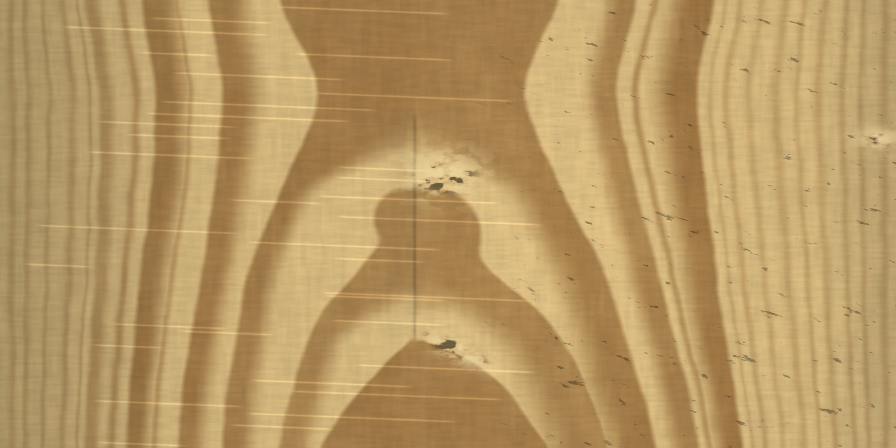
This texture is drawn by a WebGL 2 fragment shader. Its source:

```glsl
#version 300 es
precision highp float;
uniform vec2 u_resolution;
out vec4 fragColor;

float hash(vec2 p) {
    return fract(sin(dot(p, vec2(127.1, 311.7))) * 43758.5453);
}

float noise(vec2 p) {
    vec2 i = floor(p), f = fract(p);
    f = f * f * (3.0 - 2.0 * f);
    return mix(mix(hash(i), hash(i + vec2(1, 0)), f.x),
               mix(hash(i + vec2(0, 1)), hash(i + vec2(1, 1)), f.x), f.y);
}

float fbm(vec2 p) {
    float sum = 0.0, amp = 0.5;
    for (int i = 0; i < 4; i++) {
        sum += amp * noise(p);
        p = p * 2.03 + 7.1;
        amp *= 0.5;
    }
    return sum;
}

// Smooth curve through six evenly spaced knots
float curve(float t, float k[6]) {
    float s = clamp(t, 0.0, 1.0) * 5.0;
    int i = min(int(s), 4);
    float f = s - float(i);
    float a = k[max(i - 1, 0)], b = k[i], c = k[i + 1], d = k[min(i + 2, 5)];
    return b + 0.5 * f * (c - a + f * (2.0 * a - 5.0 * b + 4.0 * c - d + f * (3.0 * (b - c) + d - a)));
}

// Late wood: crisp at its edge, fading inward over the width
float ring(float d, float width) {
    return smoothstep(-0.007, 0.009, d) * (1.0 - smoothstep(width * 0.45, width * 1.25, d));
}

float line(float d, float width) {
    return exp(-d * d / (width * width));
}

float smoothMax(float a, float b, float k) {
    float h = max(k - abs(a - b), 0.0) / k;
    return max(a, b) + h * h * k * 0.25;
}

float patchAt(vec2 p, vec2 center, vec2 size) {
    vec2 q = (p - center) / size;
    return exp(-dot(q, q));
}

void main() {
    vec2 p = gl_FragCoord.xy / u_resolution * vec2(2.0, 1.0);
    float t = 1.0 - p.y;
    float rightHalf = smoothstep(0.924, 0.930, p.x);
    float x = p.x + 0.012 * (fbm(p * vec2(9.0, 14.0)) - 0.47);

    // Growth ring edges, outside to inside
    float l1 = curve(t, float[6](0.188, 0.221, 0.219, 0.211, 0.200, 0.188));
    float l2 = curve(t, float[6](0.318, 0.344, 0.339, 0.313, 0.294, 0.281));
    float l3 = curve(t, float[6](0.464, 0.495, 0.479, 0.448, 0.417, 0.396));
    float l4 = curve(t, float[6](0.625, 0.708, 0.638, 0.557, 0.518, 0.495));
    float r2 = curve(t, float[6](1.594, 1.557, 1.573, 1.599, 1.630, 1.659));
    float r3 = curve(t, float[6](1.419, 1.378, 1.417, 1.466, 1.518, 1.562));
    float r4 = curve(t, float[6](1.245, 1.172, 1.245, 1.346, 1.409, 1.464));

    // Side bands and the thin lines between them
    float late = 0.55 * ring(x - l1, 0.035);
    late = max(late, 0.9 * ring(x - l2, mix(0.085, 0.050, t)));
    late = max(late, 0.9 * ring(x - l3, mix(0.095, 0.060, t)));
    late = max(late, ring(r2 - x, mix(0.105, 0.065, t)) * smoothstep(0.0, 0.02, x - r3));
    late = max(late, 0.85 * ring(r3 - x, 0.070));
    late = max(late, 0.6 * line(x - mix(l1, l2, 0.66), 0.010));
    late = max(late, 0.5 * line(x - mix(l2, l3, 0.53), 0.008));
    late = max(late, 0.6 * line(x - mix(r3, r2, 0.23), 0.009));

    // Fine outer rings
    float u = x < 1.0 ? 1.0 - x / l1 : (x - r2) / (2.0 - r2);
    float count = x < 1.0 ? 5.0 : 9.0;
    float fine = pow(0.5 + 0.5 * cos(6.2832 * (u * count + 0.5 * noise(vec2(u * 7.0, 3.0)) + 0.3)), 2.5);
    late = max(late, fine * (0.25 + 0.3 * noise(vec2(u * count, 9.0))) * smoothstep(0.02, 0.08, u));

    // Central column, pale toward its lower middle
    float column = min(x - l4, r4 - x);
    float columnWidth = mix(0.5, mix(0.07, 0.12, rightHalf), smoothstep(0.18, 0.45, t));
    late = max(late, 0.88 * ring(column, columnWidth));

    // Rounded knob joined to a spreading cone
    float tc = (t - 0.5) / 0.5;
    float cl = curve(tc, float[6](0.872, 0.802, 0.714, 0.674, 0.646, 0.620));
    float cr = curve(tc, float[6](1.040, 1.094, 1.208, 1.281, 1.328, 1.359));
    float cone = min(min(x - cl, cr - x), t - 0.5);
    float knob = smoothMax(0.065 - length(vec2(x, p.y) - vec2(0.900, 0.516)),
                           0.100 - length(vec2(x, p.y) - vec2(0.975, 0.475)), 0.03);
    float coneWidth = mix(0.26, mix(0.075, 0.150, rightHalf), smoothstep(0.58, 0.78, t));
    late = max(late, 0.8 * ring(smoothMax(cone, knob, 0.03), coneWidth));

    // Innermost core
    float ti = (t - 0.755) / 0.245;
    float il = curve(ti, float[6](0.917, 0.865, 0.818, 0.776, 0.742, 0.714));
    float ir = curve(ti, float[6](0.943, 1.047, 1.115, 1.159, 1.193, 1.224));
    late = max(late, 0.9 * smoothstep(-0.006, 0.010, min(min(x - il, ir - x), t - 0.755)));

    // Wood colour with mottling and fibres
    late *= 0.84 + 0.32 * fbm(p * vec2(14.0, 9.0));
    vec3 color = mix(vec3(0.81, 0.70, 0.48), vec3(0.59, 0.44, 0.25), clamp(late, 0.0, 1.0));
    color *= 1.0 + 0.10 * (fbm(p * vec2(90.0, 16.0)) - 0.47) + 0.10 * (fbm(p * vec2(25.0, 170.0)) - 0.47);
    color *= mix(0.83, 1.0, smoothstep(0.0, 0.5, p.x)) * mix(1.0, 0.90, smoothstep(1.8, 2.0, p.x));
    color *= 1.0 + 0.06 * patchAt(p, vec2(1.25, 0.45), vec2(0.45, 0.5));

    // Seam and slanted pale scratches
    float seam = smoothstep(0.24, 0.28, t) * (1.0 - smoothstep(0.74, 0.77, t));
    color *= 1.0 - seam * (0.16 * line(p.x - 0.926, 0.004) + 0.04 * (1.0 - rightHalf) * smoothstep(0.8, 0.92, p.x));
    for (int i = 0; i < 34; i++) {
        float n = float(i);
        float start = hash(vec2(n, 1.0)) * 0.85;
        float span = 0.12 + 0.35 * hash(vec2(n, 2.0));
        float height = (n + hash(vec2(n, 3.0))) / 34.0 - 0.04 * (p.x - 0.5);
        float extent = smoothstep(start, start + 0.03, p.x) * (1.0 - smoothstep(start + span, start + span + 0.04, p.x));
        color += vec3(0.13, 0.11, 0.08) * extent * line(p.y - height, 0.0022);
    }

    // Dark flecks and torn bright flakes
    float fleck = smoothstep(0.68, 0.80, fbm(p * vec2(38.0, 85.0) + p.yx * 20.0));
    color *= 1.0 - 0.32 * fleck * smoothstep(1.0, 1.3, p.x);
    float torn = patchAt(p, vec2(0.99, 0.61), vec2(0.09, 0.055));
    torn = max(torn, patchAt(p + vec2(0.0, 0.45 * (p.x - 1.02)), vec2(1.02, 0.218), vec2(0.085, 0.028)));
    torn = max(torn, patchAt(p, vec2(1.96, 0.69), vec2(0.045, 0.025)));
    float chips = fbm(p * vec2(34.0, 62.0) + 4.0);
    color = mix(color, vec3(0.93, 0.84, 0.63), 0.85 * torn * smoothstep(0.38, 0.58, chips));
    color *= 1.0 - 0.5 * smoothstep(0.35, 0.8, torn) * smoothstep(0.40, 0.28, chips);
    fragColor = vec4(color, 1.0);
}
```
